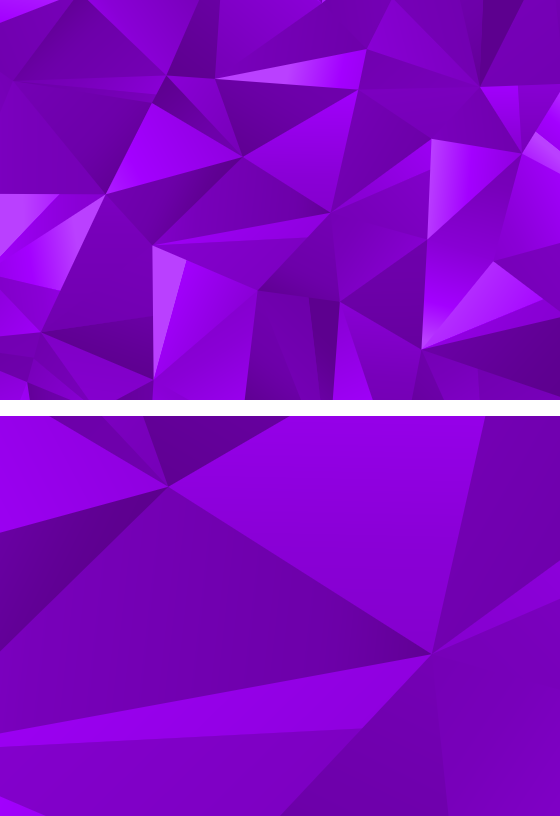
Top, the full canvas; bottom, a detail of the centre.
Reproduce this background procedurally as a WebGL 1 fragment shader.

```glsl
precision highp float;
// Irregular low-poly mesh of violet triangles, each shaded by its own linear gradient.
uniform vec2 u_resolution;

const float CELLS_PER_HEIGHT = 4.0;
const float JITTER = 0.38;
const float GRID_ANGLE = 0.42;

float hash(vec2 p, float salt) {
  vec3 q = fract(vec3(p.xyx + salt * 7.31) * vec3(0.1031, 0.1030, 0.0973));
  q += dot(q, q.yzx + 33.33);
  return fract((q.x + q.y) * q.z);
}

float cross2(vec2 a, vec2 b) {
  return a.x * b.y - a.y * b.x;
}

// Signed distance to the line from a to b, positive on its left.
float leftOf(vec2 p, vec2 a, vec2 b) {
  return cross2(b - a, p - a) / length(b - a);
}

// Mesh vertex displaced from its lattice point.
vec2 vertex(vec2 id) {
  return id + JITTER * (2.0 * vec2(hash(id, 1.0), hash(id, 2.0)) - 1.0);
}

// Tone 0..1 to colour, spaced so that even tones give uneven shares.
vec3 violetRamp(float t) {
  vec3 color = mix(vec3(0.365, 0.0, 0.56), vec3(0.43, 0.0, 0.67), smoothstep(0.0, 0.2, t));
  color = mix(color, vec3(0.47, 0.0, 0.73), clamp((t - 0.2) / 0.27, 0.0, 1.0));
  color = mix(color, vec3(0.54, 0.0, 0.84), clamp((t - 0.47) / 0.23, 0.0, 1.0));
  color = mix(color, vec3(0.64, 0.0, 1.0), clamp((t - 0.7) / 0.18, 0.0, 1.0));
  return mix(color, vec3(0.73, 0.25, 1.0), clamp((t - 0.88) / 0.12, 0.0, 1.0));
}

// Gradient fill, with a faint crease from a to the far edge on some facets.
vec3 facetColor(vec2 p, vec2 a, vec2 b, vec2 c, vec2 seed) {
  float angle = 6.2832 * hash(seed, 3.0);
  float slope = mix(0.08, 0.32, hash(seed, 4.0));
  vec2 fromCenter = p - (a + b + c) / 3.0;
  float tone = mix(0.04, 0.96, hash(seed, 5.0));
  tone += slope * dot(fromCenter, vec2(cos(angle), sin(angle)));

  vec2 creaseEnd = mix(b, c, mix(0.3, 0.7, hash(seed, 6.0)));
  float pixel = CELLS_PER_HEIGHT / u_resolution.y;
  float side = clamp(leftOf(p, a, creaseEnd) / pixel + 0.5, 0.0, 1.0);
  float creaseDepth = 0.2 * step(0.6, hash(seed, 7.0));
  tone += creaseDepth * (side - 0.5);
  return violetRamp(clamp(tone, 0.0, 1.0));
}

// Facet colour weighted by its antialiased coverage in the alpha.
vec4 facet(vec2 p, vec2 a, vec2 b, vec2 c, vec2 seed, float pixel) {
  float inside = min(leftOf(p, a, b), min(leftOf(p, b, c), leftOf(p, c, a)));
  float coverage = clamp(inside / pixel + 0.5, 0.0, 1.0);
  return vec4(facetColor(p, a, b, c, seed), 1.0) * coverage;
}

// Smaller area of the two triangles made by cutting a quad from a to c.
float splitQuality(vec2 a, vec2 b, vec2 c, vec2 d) {
  return min(cross2(b - a, c - a), cross2(c - a, d - a));
}

// Both triangles of one lattice cell, cut along the better diagonal.
vec4 quad(vec2 p, vec2 id, float pixel) {
  vec2 a = vertex(id);
  vec2 b = vertex(id + vec2(1.0, 0.0));
  vec2 c = vertex(id + vec2(1.0, 1.0));
  vec2 d = vertex(id + vec2(0.0, 1.0));
  if (splitQuality(b, c, d, a) > splitQuality(a, b, c, d)) {
    vec2 first = a;
    a = b;
    b = c;
    c = d;
    d = first;
  }
  return facet(p, a, b, c, id, pixel)
       + facet(p, a, c, d, id + vec2(37.0, 59.0), pixel);
}

void main() {
  float pixel = CELLS_PER_HEIGHT / u_resolution.y;
  float s = sin(GRID_ANGLE);
  float k = cos(GRID_ANGLE);
  vec2 p = mat2(k, s, -s, k) * (gl_FragCoord.xy * pixel) + vec2(23.0, 11.0);

  // Displaced facets reach at most one cell beyond their own.
  vec4 sum = vec4(0.0);
  for (int y = -1; y <= 1; y++) {
    for (int x = -1; x <= 1; x++) {
      sum += quad(p, floor(p) + vec2(float(x), float(y)), pixel);
    }
  }
  gl_FragColor = vec4(sum.rgb / max(sum.a, 0.001), 1.0);
}
```
